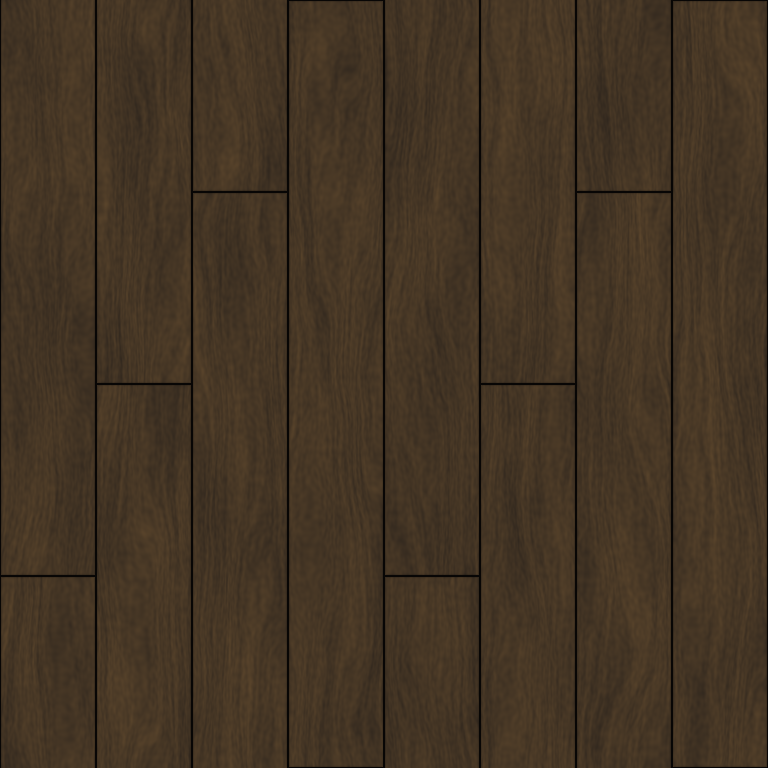
A three.js fragment shader for this texture:

```glsl
// Dark walnut floor: eight columns of long planks with end joints stepped by a quarter.
// Each plank has its own grain, made of warped gradient noise stretched along its length,
// with fine fibres, short pores and broad stains; thin black seams separate the planks.

#define COLUMNS 8.0
#define STEPS 4.0
#define SEAM_HALF 0.0013
#define SEAM_SOFT 0.0008
#define GRAIN_WARP 0.055
#define RING_FREQ 145.0
#define FIBRE_FREQ 230.0
#define DARK_WOOD vec3(0.190, 0.153, 0.117)
#define LIGHT_WOOD vec3(0.350, 0.266, 0.168)
#define SEAM_COLOR vec3(0.025, 0.021, 0.017)

varying vec2 vUv;

float hash(vec2 p) {
  vec3 q = fract(vec3(p.xyx) * 0.1031);
  q += dot(q, q.yzx + 33.33);
  return fract((q.x + q.y) * q.z);
}

// Dot product of a random unit gradient at a lattice cell with the offset from it
float gradientDot(vec2 cell, vec2 offset) {
  float angle = 6.28318 * hash(cell);
  return dot(vec2(cos(angle), sin(angle)), offset);
}

float gradientNoise(vec2 p) {
  vec2 i = floor(p), f = fract(p);
  vec2 w = f * f * f * (f * (f * 6.0 - 15.0) + 10.0);
  vec2 e = vec2(1.0, 0.0);
  float bottom = mix(gradientDot(i, f), gradientDot(i + e.xy, f - e.xy), w.x);
  float top = mix(gradientDot(i + e.yx, f - e.yx), gradientDot(i + e.xx, f - e.xx), w.x);
  return mix(bottom, top, w.y);
}

// Wood tone, 0 dark to 1 light, at a point within a plank
float woodTone(vec2 p, float id) {
  vec2 seed = vec2(hash(vec2(id, 3.7)), hash(vec2(id, 9.2))) * 60.0 + 20.0;

  // Slow sideways bending of the growth rings
  float bend = gradientNoise(p * vec2(13.0, 3.2) + seed);
  bend += 0.3 * gradientNoise(p * vec2(26.0, 9.0) + seed.yx);
  float across = p.x + GRAIN_WARP * bend;

  // Rings at two widths, following the bend
  float rings = gradientNoise(vec2(across * RING_FREQ, p.y * 3.0) + seed);
  float bands = gradientNoise(vec2(across * RING_FREQ * 0.4, p.y * 2.0) + seed.yx);

  // Fibres, and short pores that break up the rings
  float fibreX = mix(p.x, across, 0.5) * FIBRE_FREQ;
  float fibres = gradientNoise(vec2(fibreX, p.y * 26.0) + seed.yx);
  float pores = gradientNoise(vec2(fibreX * 1.15, p.y * 110.0) + seed);

  // Broad stains
  float stains = gradientNoise(p * vec2(16.0, 5.0) + seed.yx + 7.0);

  float tone = 0.51 + 0.07 * (hash(vec2(id, 5.1)) - 0.5);
  tone += 0.30 * rings + 0.20 * bands + 0.24 * fibres + 0.24 * pores;
  tone += 0.30 * stains;
  return clamp(tone, 0.0, 1.0);
}

void main() {
  // Plank layout: one joint per column, a quarter higher in each next column
  float column = min(floor(vUv.x * COLUMNS), COLUMNS - 1.0);
  float joint = (mod(column, STEPS) + 1.0) / STEPS;
  vec2 plank = vec2(vUv.x - column / COLUMNS, fract(vUv.y - joint));

  vec3 color = mix(DARK_WOOD, LIGHT_WOOD, woodTone(plank, column));

  // Seams along the sides and across the ends
  float side = min(plank.x, 1.0 / COLUMNS - plank.x);
  float end = min(plank.y, 1.0 - plank.y);
  float gap = min(side, end);
  color *= 1.0 - 0.15 * (1.0 - smoothstep(SEAM_HALF, SEAM_HALF * 3.0, gap));
  float seam = 1.0 - smoothstep(SEAM_HALF - SEAM_SOFT, SEAM_HALF + SEAM_SOFT, gap);
  color = mix(color, SEAM_COLOR, seam);

  gl_FragColor = vec4(color, 1.0);
}
```
